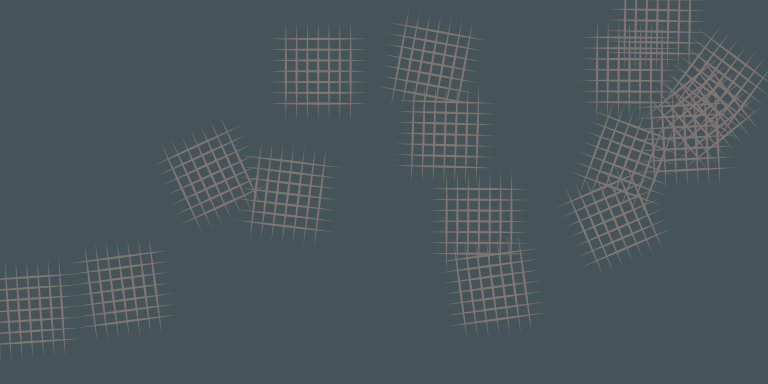
A WebGL 1 fragment shader for this pattern:

```glsl
precision highp float;
// Scattered patches of woven hatching on slate: each patch is a small grid of
// thin spindle-shaped strokes. Patches gather in loose groups that grow in size
// from left to right; most lie square to the canvas and a few are turned.

uniform vec2 u_resolution;

// Lengths are in canvas heights.
const int   PATCHES     = 16;
const float GROUPS      = 7.0;
const float SPACING     = 0.0281;  // between neighbouring strokes
const float SIDE_LINES  = 3.0;     // strokes on each side of the middle one
const float HALF_LENGTH = 0.132;
const float HALF_WIDTH  = 0.0029;  // at the middle of a stroke
const float TAPER       = 1.5;     // higher keeps strokes full for longer
const float MAX_TURN    = 0.8;     // radians
const float GOLDEN_TURN = 2.39996;
const vec2  SPREAD      = vec2(0.08, 0.20);  // nearest and farthest from group

const vec3 SLATE = vec3(0.270, 0.330, 0.350);
const vec3 ROSE  = vec3(0.505, 0.458, 0.455);
const vec3 SAGE  = vec3(0.440, 0.450, 0.420);

float hash(float n) {
  return fract(sin(n * 12.9898 + 4.137) * 43758.5453);
}

// Centre of a patch: an evenly stepped group centre plus a spiral offset.
vec2 patchCentre(float id, float aspect) {
  float rest = 1.0 - id / float(PATCHES);
  float group = floor(GROUPS * (1.0 - rest * rest));
  vec2 centre = vec2((0.09 + 0.13 * group) * aspect,
                     0.18 + 0.72 * fract(0.02 + 0.63 * group));
  float angle = GOLDEN_TURN * id + 0.8 * hash(id);
  float radius = mix(SPREAD.x, SPREAD.y, hash(id + 31.0));
  return centre + radius * vec2(1.2 * cos(angle), sin(angle));
}

// Cubing the random value keeps most patches nearly square to the canvas.
float patchTurn(float id) {
  float s = 2.0 * hash(id + 67.0) - 1.0;
  return MAX_TURN * s * s * s;
}

// Paints parallel strokes running along q.y, repeated along q.x.
vec3 paintStrokes(vec3 colour, vec2 q, float pixel) {
  float line = clamp(floor(q.x / SPACING + 0.5), -SIDE_LINES, SIDE_LINES);
  float d = abs(q.x - line * SPACING);
  float along = min(abs(q.y) / HALF_LENGTH, 1.0);
  float halfWidth = HALF_WIDTH * (1.0 - pow(along, TAPER));

  // Share of the pixel's width that the stroke covers.
  float overlap = min(d + 0.5 * pixel, halfWidth) - max(d - 0.5 * pixel, -halfWidth);
  float cover = clamp(overlap / pixel, 0.0, 1.0);
  return mix(colour, mix(ROSE, SAGE, along * along * along), cover);
}

void main() {
  float pixel = 1.0 / u_resolution.y;
  float aspect = u_resolution.x * pixel;
  vec2 p = gl_FragCoord.xy * pixel;
  vec3 colour = SLATE;

  for (int i = 0; i < PATCHES; i++) {
    float id = float(i);
    float turn = patchTurn(id);
    float c = cos(turn);
    float s = sin(turn);
    vec2 q = mat2(c, -s, s, c) * (p - patchCentre(id, aspect));
    colour = paintStrokes(colour, q, pixel);
    colour = paintStrokes(colour, q.yx, pixel);
  }

  gl_FragColor = vec4(colour, 1.0);
}
```
